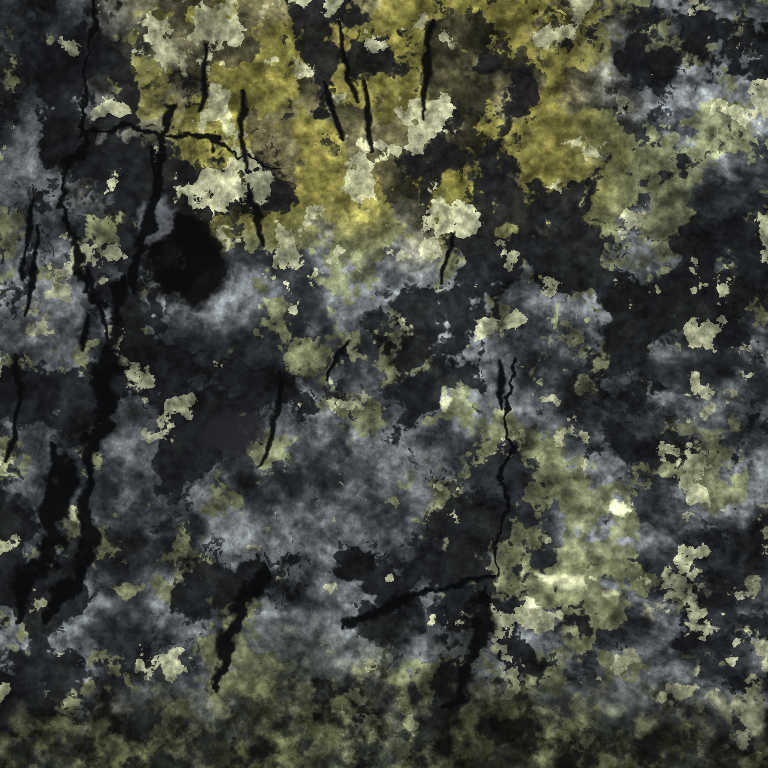
Give the GLSL for this texture, as a Shadertoy shader.

```glsl
// Weathered, cracked rock face crusted with black, sage and pale lichen.
// Layered fbm gives stone and crusts; scattered rosettes, tapered fissures,
// an ochre stain on top and a mossy foot are painted over it.

float hash(vec2 p) {
    vec3 q = fract(p.xyx * 0.1031);
    q += dot(q, q.yzx + 33.33);
    return fract((q.x + q.y) * q.z);
}

float noise(vec2 p) {
    vec2 i = floor(p), f = fract(p);
    f = f * f * (3.0 - 2.0 * f);
    return mix(mix(hash(i), hash(i + vec2(1, 0)), f.x),
               mix(hash(i + vec2(0, 1)), hash(i + vec2(1, 1)), f.x), f.y);
}

float fbm(vec2 p) {
    float sum = 0.0, amp = 0.42;
    for (int i = 0; i < 6; i++) {
        sum += amp * noise(p);
        p = mat2(1.6, 1.2, -1.2, 1.6) * p + 17.3;
        amp *= 0.6;
    }
    return sum;
}

// Scattered round crusts, one candidate per cell
float rosettes(vec2 p, float density) {
    vec2 cell = floor(p);
    float cover = 0.0;
    for (int y = -1; y <= 1; y++)
    for (int x = -1; x <= 1; x++) {
        vec2 id = cell + vec2(x, y);
        vec2 centre = id + vec2(hash(id + 3.1), hash(id + 8.7));
        float radius = 0.15 + 0.4 * hash(id + 21.4);
        float present = step(hash(id + 40.2), density);
        cover = max(cover, present * smoothstep(radius + 0.05, radius - 0.05, length(p - centre)));
    }
    return cover;
}

// Tapered crack between two points, ragged in width
float crack(vec2 p, vec2 a, vec2 b, float width) {
    vec2 d = b - a;
    float t = clamp(dot(p - a, d) / dot(d, d), 0.0, 1.0);
    float r = width * (0.25 + 1.3 * noise(p * 28.0)) * (1.0 - pow(abs(2.0 * t - 1.0), 4.0) * 0.7);
    return smoothstep(r + 0.003, r * 0.5, length(p - a - d * t));
}

float spot(vec2 p, vec2 centre, vec2 size) {
    return smoothstep(1.15, 0.8, length((p - centre) / size));
}

// Main fissures as start and end points, widest first
const vec4 FISSURES[11] = vec4[11](
    vec4(0.17, 0.65, 0.12, 0.46), vec4(0.08, 0.43, 0.04, 0.21),
    vec4(0.63, 0.23, 0.60, 0.08), vec4(0.34, 0.26, 0.30, 0.10),
    vec4(0.13, 0.48, 0.08, 0.20), vec4(0.22, 0.86, 0.18, 0.64),
    vec4(0.65, 0.26, 0.46, 0.20), vec4(0.09, 0.82, 0.14, 0.60),
    vec4(0.12, 1.02, 0.09, 0.80), vec4(0.08, 0.82, 0.36, 0.80),
    vec4(0.665, 0.53, 0.655, 0.26));

void mainImage(out vec4 fragColor, in vec2 fragCoord) {
    vec2 p = fragCoord / iResolution.y;
    vec2 wobble = vec2(fbm(p * 11.0), fbm(p * 11.0 + 50.0)) - 0.5;
    vec2 q = p + 0.1 * wobble;
    float broad = noise(p * 4.0 + 9.0) - 0.5;
    float grain = fbm(p * 95.0 + 31.0);

    // Blue-grey stone, with slanted bedding on the right
    float right = smoothstep(0.62, 0.8, q.x);
    vec2 bed = mat2(0.96, 0.28, -0.28, 0.96) * p;
    float tone = fbm(p * 13.0 + 4.0) + right * 0.7 * (fbm(bed * vec2(9.0, 34.0)) - 0.5);
    vec3 col = mix(vec3(0.15, 0.16, 0.17), vec3(0.45, 0.47, 0.48), smoothstep(0.33, 0.7, tone));

    // Sage crusts, then ochre staining across the top
    float upper = smoothstep(0.68, 0.8, q.y + 0.12 * broad) * smoothstep(0.86, 0.7, q.x)
                * smoothstep(0.05, 0.3, q.x);
    float sageField = fbm(p * 17.0 + 70.0) + 0.16 * broad + 0.05 * upper;
    float sage = smoothstep(0.565, 0.595, sageField);
    sage = max(sage, rosettes(q * 30.0 + 6.0 * wobble, 0.16) * smoothstep(0.42, 0.5, sageField));
    col = mix(col, vec3(0.42, 0.44, 0.32) * (0.75 + 0.5 * noise(p * 60.0)), sage * 0.85);
    col = mix(col, col * vec3(1.14, 1.04, 0.66), upper * 0.85);

    // Black crusts: large ragged sheets and small dots
    float shade = spot(q, vec2(0.57, 0.59), vec2(0.09, 0.14)) + spot(q, vec2(0.85, 0.66), vec2(0.18, 0.07));
    float blackField = fbm(p * 12.0 + 130.0) + 0.18 * (noise(p * 5.0 + 60.0) - 0.5) + 0.07 * shade;
    float black = smoothstep(0.545, 0.585, blackField);
    black = max(black, 0.8 * rosettes(q * 58.0 + 9.0 * wobble, 0.25) * smoothstep(0.44, 0.52, blackField));
    col = mix(col, vec3(0.095, 0.102, 0.112), black * 0.9);

    // Pale lichen flecks and the white seam at lower right
    float pale = smoothstep(0.665, 0.69, fbm(p * 21.0 + 210.0) + 0.05 * upper);
    float seam = crack(p + 0.04 * wobble, vec2(0.68, 0.26), vec2(1.03, 0.15), 0.011);
    float patches = spot(q, vec2(0.97, 0.12), vec2(0.05, 0.06)) + spot(q, vec2(0.9, 0.21), vec2(0.04, 0.02));
    pale = max(pale, max(seam, patches) * smoothstep(0.43, 0.48, fbm(p * 26.0)));
    col = mix(col, vec3(0.66, 0.67, 0.54), pale * 0.85);

    // Dark mossy rubble at the foot
    float foot = smoothstep(0.22, 0.1, q.y + 0.3 * abs(q.x - 0.42) + 0.15 * broad);
    float rubble = smoothstep(0.4, 0.68, fbm(p * 38.0 + 90.0));
    col = mix(col, mix(vec3(0.07, 0.08, 0.06), vec3(0.36, 0.37, 0.25), rubble), foot * 0.75);

    // Relief lit from the upper left, grain and broad light
    float relief = fbm(q * 9.0) - fbm(q * 9.0 + vec2(0.14, -0.16));
    col *= clamp(1.0 + 2.2 * relief, 0.55, 1.5) * (0.45 + 1.15 * grain);
    float glow = spot(q, vec2(0.92, 0.88), vec2(0.14, 0.1)) + 0.5 * spot(q, vec2(0.43, 0.57), vec2(0.2, 0.18));
    col *= 0.97 + 0.25 * broad + 0.14 * glow;

    // Smooth dark stain, rounded knob and the hollow beside it
    col = mix(col, vec3(0.15, 0.15, 0.17), 0.85 * spot(q, vec2(0.29, 0.435), vec2(0.037, 0.028)));
    col = mix(col, vec3(0.04), 0.92 * spot(q, vec2(0.25, 0.67), vec2(0.052, 0.055)));
    col = mix(col, vec3(0.33, 0.34, 0.36) * (0.4 + 1.2 * grain), spot(q, vec2(0.205, 0.715), vec2(0.035, 0.03)));

    // Main fissures, then short near-vertical splits
    float split = 0.0;
    for (int i = 0; i < 11; i++)
        split = max(split, crack(q, FISSURES[i].xy, FISSURES[i].zw, mix(0.017, 0.003, float(i) / 10.0)));
    for (int i = 0; i < 18; i++) {
        vec2 seed = vec2(i, 5.0);
        vec2 top = vec2(0.02 + 0.64 * hash(seed), 0.5 + 0.5 * hash(seed + 11.0));
        vec2 fall = vec2(0.07 * (hash(seed + 23.0) - 0.6), -0.05 - 0.08 * hash(seed + 37.0));
        split = max(split, crack(p + 0.04 * wobble, top, top + fall, 0.003));
    }
    col = mix(col, vec3(0.035, 0.04, 0.045), split * 0.92);

    fragColor = vec4(clamp(col, 0.0, 1.0), 1.0);
}
```
